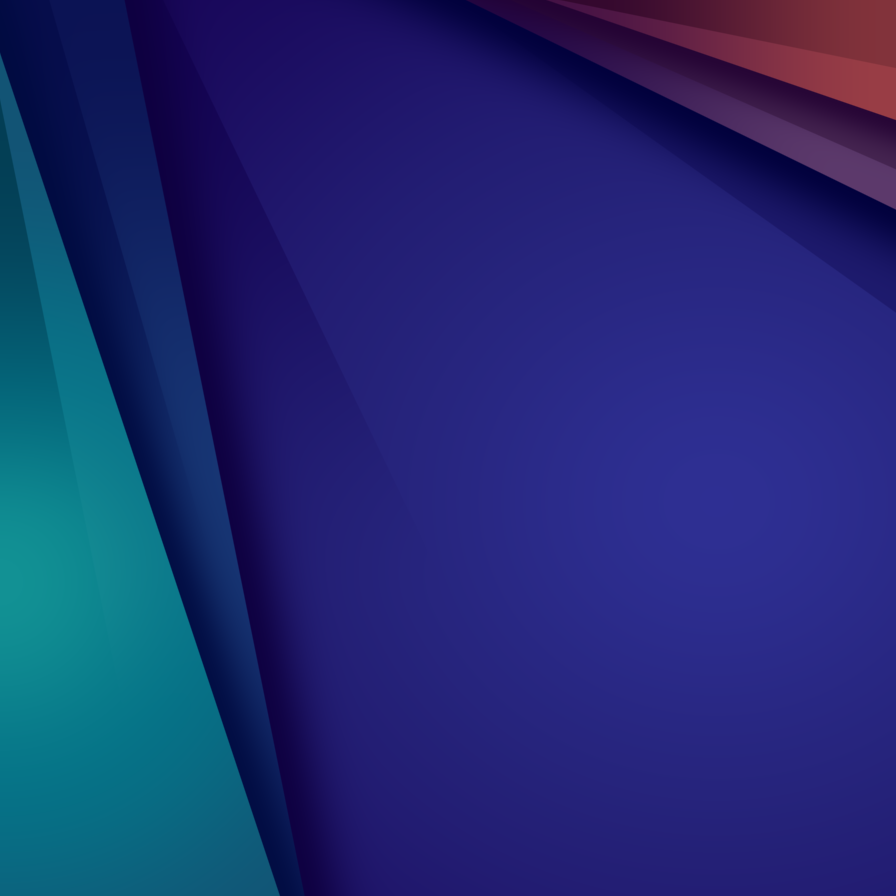
This background is drawn by a three.js fragment shader. Its source:

```glsl
varying vec2 vUv;

// Signed distance to the line a-b, positive on the right or upper right
float side(vec2 p, vec2 a, vec2 b) {
  vec2 dir = normalize(b - a);
  return dot(p - a, vec2(-dir.y, dir.x));
}

float cover(float d) {
  return smoothstep(-0.001, 0.001, d);
}

// Soft shade that fades away from an edge
float shadow(float d, float width) {
  float t = max(d, 0.0) / width;
  return exp(-t * t);
}

vec3 backdrop(vec2 p) {
  float r = length((p - vec2(0.80, 0.44)) * vec2(0.9, 1.0));
  vec3 color = mix(vec3(0.18, 0.185, 0.575), vec3(0.145, 0.135, 0.475), smoothstep(0.0, 0.42, r));
  color = mix(color, vec3(0.095, 0.025, 0.35), smoothstep(0.30, 0.85, r));

  // Darker facets on the left and at the upper right
  float leftFacet = cover(-side(p, vec2(0.182, 1.0), vec2(0.495, 0.349)));
  color = mix(color, vec3(0.065, 0.0, 0.30), 0.65 * leftFacet * smoothstep(0.32, 1.0, p.y));
  float upperFacet = cover(side(p, vec2(0.51, 1.0), vec2(1.0, 0.651)));
  return mix(color, vec3(0.08, 0.06, 0.36), 0.5 * upperFacet);
}

vec3 blueBand(vec2 p) {
  vec3 color = mix(vec3(0.09, 0.21, 0.455), vec3(0.045, 0.075, 0.33), smoothstep(0.45, 1.0, p.y));
  color = mix(color, vec3(0.06, 0.13, 0.38), smoothstep(0.40, 0.0, p.y));
  float facet = cover(-side(p, vec2(0.055, 1.0), vec2(0.228, 0.40)));
  return mix(color, vec3(0.01, 0.03, 0.27), 0.55 * facet * smoothstep(0.35, 0.85, p.y));
}

vec3 tealPanel(vec2 p) {
  float r = length(p - vec2(0.0, 0.35));
  vec3 color = mix(vec3(0.07, 0.57, 0.58), vec3(0.02, 0.45, 0.53), smoothstep(0.0, 0.26, r));
  color = mix(color, vec3(0.07, 0.33, 0.46), smoothstep(0.20, 0.50, r));
  float d = side(p, vec2(0.0, 0.889), vec2(0.143, 0.18));
  color = mix(color, vec3(0.0, 0.23, 0.31), 0.85 * cover(-d) * smoothstep(0.40, 0.85, p.y));
  float sheen = cover(d) * smoothstep(0.18, 0.40, p.y) * smoothstep(0.75, 0.50, p.y);
  return color + vec3(0.02, 0.01, 0.01) * sheen;
}

vec3 purpleBand(vec2 p) {
  vec3 color = mix(vec3(0.14, 0.03, 0.28), vec3(0.36, 0.225, 0.42), smoothstep(0.54, 0.95, p.x));
  float facet = cover(side(p, vec2(0.57, 1.0), vec2(1.0, 0.811)));
  return mix(color, vec3(0.21, 0.09, 0.24), 0.55 * facet);
}

vec3 redPanel(vec2 p) {
  vec3 color = mix(vec3(0.27, 0.07, 0.27), vec3(0.60, 0.24, 0.27), smoothstep(0.60, 1.0, p.x));
  vec3 dark = mix(vec3(0.20, 0.03, 0.18), vec3(0.51, 0.20, 0.23), smoothstep(0.64, 1.0, p.x));
  return mix(color, dark, cover(side(p, vec2(0.625, 1.0), vec2(1.0, 0.924))));
}

void main() {
  vec2 p = vUv;
  float blueEdge = side(p, vec2(0.139, 1.0), vec2(0.340, 0.0));
  float tealEdge = side(p, vec2(0.0, 0.941), vec2(0.3125, 0.0));
  float purpleEdge = side(p, vec2(0.52, 1.0), vec2(1.0, 0.766));
  float redEdge = side(p, vec2(0.61, 1.0), vec2(1.0, 0.866));

  // Backdrop with the shadows cast on it
  vec3 color = backdrop(p);
  color = mix(color, vec3(0.055, 0.0, 0.25), 0.95 * shadow(blueEdge, 0.045));
  color = mix(color, vec3(0.0, 0.0, 0.23), 0.95 * shadow(-purpleEdge, 0.045));

  // Left layers
  vec3 blue = mix(blueBand(p), vec3(0.0, 0.04, 0.25), 0.9 * shadow(tealEdge, 0.04));
  color = mix(color, blue, cover(-blueEdge));
  color = mix(color, tealPanel(p), cover(-tealEdge));

  // Upper right layers
  vec3 purple = mix(purpleBand(p), vec3(0.13, 0.0, 0.19), 0.85 * shadow(-redEdge, 0.03));
  color = mix(color, purple, cover(purpleEdge));
  color = mix(color, redPanel(p), cover(redEdge));

  gl_FragColor = vec4(color, 1.0);
}
```
